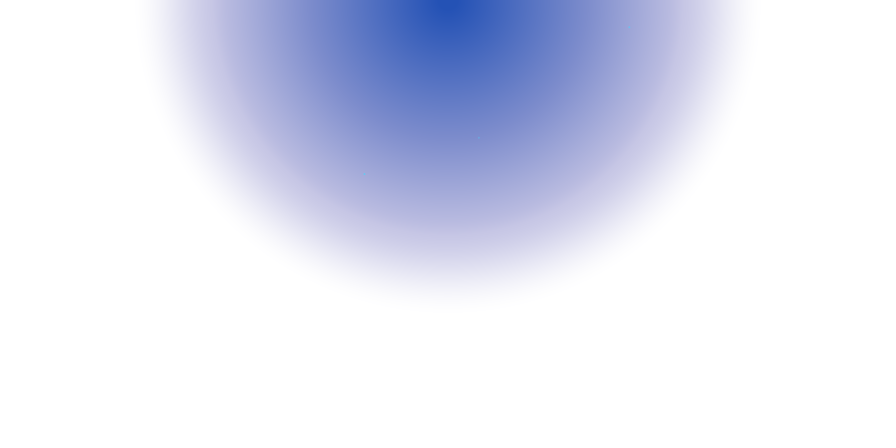
Reproduce this background procedurally as a Shadertoy shader.

```glsl
// Soft blue half-disc glow hanging from the top edge of a white field, with a few tiny cyan specks.

#define GLOW_CENTER vec2(0.0, 1.0)
#define CORE_RADIUS 0.02
#define MID_RADIUS 0.31
#define HAZE_RADIUS 0.525
#define FADE_START 0.49
#define FADE_END 0.71
#define SPECK_CELL 0.13
#define SPECK_RADIUS 0.0022
#define SPECK_DENSITY 0.2

const vec3 CORE_BLUE = vec3(0.14, 0.32, 0.71);
const vec3 MID_BLUE = vec3(0.49, 0.55, 0.80);
const vec3 LAVENDER = vec3(0.76, 0.76, 0.89);
const vec3 WHITE = vec3(1.0);
const vec3 CYAN = vec3(0.25, 0.85, 1.0);

float ramp(float from, float to, float x) {
    return clamp((x - from) / (to - from), 0.0, 1.0);
}

vec3 hash3(vec2 cell) {
    vec3 p = fract(cell.xyx * vec3(0.1031, 0.1030, 0.0973));
    p += dot(p, p.yxz + 33.33);
    return fract((p.xxy + p.yzz) * p.zyx);
}

// Radial colour: deep blue, periwinkle, lavender, then white
vec3 glowColor(float radius) {
    vec3 color = mix(CORE_BLUE, MID_BLUE, ramp(CORE_RADIUS, MID_RADIUS, radius));
    color = mix(color, LAVENDER, ramp(MID_RADIUS, HAZE_RADIUS, radius));
    return mix(color, WHITE, smoothstep(FADE_START, FADE_END, radius));
}

// Sparse dots, at most one per grid cell, of varied strength
float specks(vec2 p, float pixel) {
    vec2 cell = floor(p / SPECK_CELL);
    vec3 random = hash3(cell + 17.0);
    vec2 center = (cell + mix(vec2(0.1), vec2(0.9), random.xy)) * SPECK_CELL;
    float dotMask = 1.0 - smoothstep(-0.5 * pixel, 0.5 * pixel, length(p - center) - SPECK_RADIUS);
    float strength = mix(0.15, 0.7, fract(random.z * 37.0));
    return dotMask * strength * step(random.z, SPECK_DENSITY);
}

void mainImage(out vec4 fragColor, in vec2 fragCoord) {
    // Height spans 0 to 1, x is centred
    float pixel = 1.0 / iResolution.y;
    vec2 p = (fragCoord - vec2(0.5 * iResolution.x, 0.0)) * pixel;
    float radius = length(p - GLOW_CENTER);

    vec3 color = glowColor(radius);
    float insideGlow = 1.0 - smoothstep(FADE_START, HAZE_RADIUS, radius);
    color = mix(color, CYAN, specks(p, pixel) * insideGlow);

    fragColor = vec4(color, 1.0);
}
```
